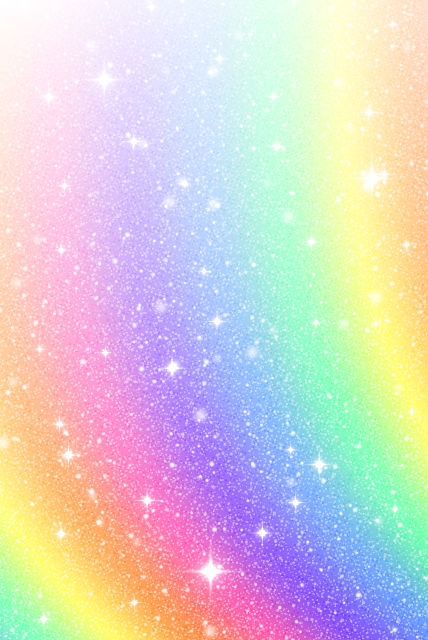
This background is drawn by a Shadertoy shader. Its source:

```glsl
// A pastel rainbow of curved bands that fades to white at the upper left,
// covered in glitter and four-pointed sparkles. Bands come from a bent phase,
// glitter from rotated grids of jittered dots, sparkles from crossed rays.

const float BAND_COUNT = 6.0;

vec3 hash3(vec2 cell) {
    vec3 q = fract(cell.xyx * vec3(0.1031, 0.1030, 0.0973));
    q += dot(q, q.yxz + 33.33);
    return fract((q.xxy + q.yzz) * q.zyx);
}

mat2 rotation(float angle) {
    float c = cos(angle), s = sin(angle);
    return mat2(c, s, -s, c);
}

// Cyclic rainbow; each whole phase is the centre of one hue.
vec3 rainbow(float phase) {
    vec3 hues[6] = vec3[6](
        vec3(1.00, 0.99, 0.45),   // yellow
        vec3(1.00, 0.68, 0.40),   // orange
        vec3(1.00, 0.48, 0.78),   // pink
        vec3(0.64, 0.44, 1.00),   // violet
        vec3(0.53, 0.71, 1.00),   // blue
        vec3(0.50, 1.00, 0.74));  // mint
    float k = mod(phase, BAND_COUNT);
    int i = int(k) % 6;
    float f = fract(k);
    return mix(hues[i], hues[(i + 1) % 6], mix(f, smoothstep(0.0, 1.0, f), 0.5));
}

// One jittered dot per cell; radius and softness are fractions of a cell.
float dots(vec2 p, float cells, float density, float radius, float softness, float seed) {
    vec2 g = rotation(seed) * p * cells + seed * 17.0;
    vec2 cell = floor(g);
    vec3 h = hash3(cell + 200.0);
    float size = radius * mix(0.6, 1.0, h.z);
    vec2 centre = mix(vec2(radius), vec2(1.0 - radius), h.xy);
    float blur = max(softness * size, 0.7 * cells / iResolution.x);
    float disc = 1.0 - smoothstep(size - blur, size + blur * 0.5, length(fract(g) - centre));
    float chance = hash3(cell + 431.0).x;
    return disc * step(chance, density) * mix(0.55, 1.0, h.z);
}

// A tapering ray along x, in both directions.
float ray(vec2 d, float reach) {
    float taper = max(0.0, 1.0 - abs(d.x) / reach);
    float width = max(0.045 * reach * taper, 0.0014);
    return taper * taper * exp(-d.y * d.y / (width * width));
}

float sparkle(vec2 d, float reach) {
    float r2 = dot(d, d) / (reach * reach);
    vec2 diagonal = rotation(0.7854) * d;
    float rays = ray(d, reach) + ray(d.yx, reach);
    rays += 0.6 * (ray(diagonal, reach * 0.4) + ray(diagonal.yx, reach * 0.4));
    return rays + exp(-r2 * 55.0) + 0.4 * exp(-r2 * 9.0);
}

// Small sparkles scattered on a loose grid.
float scatteredSparkles(vec2 p, float cells, float density) {
    vec2 home = floor(p * cells);
    float light = 0.0;
    for (int j = -1; j <= 1; j++) {
        for (int i = -1; i <= 1; i++) {
            vec2 cell = home + vec2(i, j);
            vec3 h = hash3(cell + 71.0);
            vec2 centre = (cell + 0.15 + 0.7 * h.xy) / cells;
            float present = step(hash3(cell + 139.0).y, density);
            light += present * sparkle(p - centre, mix(0.025, 0.055, h.z));
        }
    }
    return light;
}

void mainImage(out vec4 fragColor, in vec2 fragCoord) {
    vec2 p = fragCoord / iResolution.x;
    float depth = 1.0 - fragCoord.y / iResolution.y;

    // Bands, bending to the right toward the bottom
    float bend = 0.46 + 0.57 * depth * depth * depth;
    float phase = 4.0 + (p.x - bend) / (0.165 + 0.025 * depth);
    vec3 hue = rainbow(phase);
    hue = mix(hue, hue * hue, 0.45 * smoothstep(0.7, 1.0, depth) * smoothstep(0.1, 0.5, p.x));

    // White wash from the upper left
    float strength = clamp(1.15 * depth + 0.35 * p.x, 0.0, 1.0);
    vec3 color = mix(vec3(1.0), hue, strength);

    // Fine glitter: deeper flecks, then pale ones
    float deep = dots(p, 105.0, 0.55, 0.36, 0.6, 0.4);
    color = mix(color, color * color, 0.38 * deep);
    float pale = 0.0;
    for (int i = 0; i < 3; i++) {
        float n = float(i);
        pale = max(pale, dots(p, 125.0 - 25.0 * n, 0.6 - 0.15 * n, 0.32, 0.6, 1.1 + 0.7 * n));
    }
    color = mix(color, vec3(1.0), 0.5 * pale);

    // Bright specks and soft round glows
    float light = 0.9 * dots(p, 38.0, 0.30, 0.17, 0.7, 2.3);
    light += 0.95 * dots(p, 22.0, 0.28, 0.15, 0.8, 0.8);
    light += 0.75 * dots(p, 9.0, 0.28, 0.15, 1.0, 1.7);

    // Sparkles: a scatter, then the leading ones
    light += scatteredSparkles(p, 5.0, 0.6);
    light += sparkle(p - vec2(0.492, 0.160), 0.115);
    light += sparkle(p - vec2(0.869, 1.078), 0.095);
    light += sparkle(p - vec2(0.244, 1.309), 0.090);
    light += sparkle(p - vec2(0.402, 0.635), 0.060);
    light += sparkle(p - vec2(0.746, 0.410), 0.060);
    light += sparkle(p - vec2(0.613, 0.250), 0.052);
    light += sparkle(p - vec2(0.160, 0.432), 0.055);
    color = mix(color, vec3(1.0), clamp(light, 0.0, 1.0));

    fragColor = vec4(color, 1.0);
}
```
